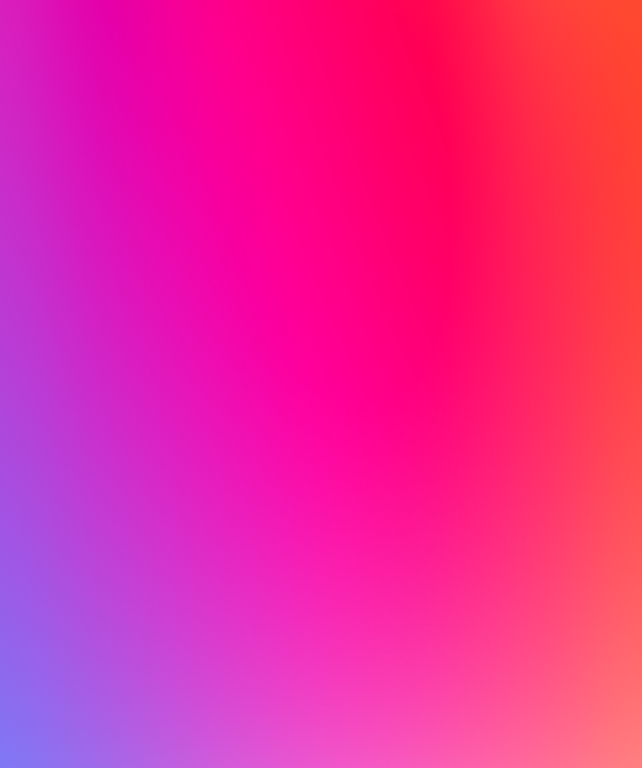
Write a Shadertoy shader that draws this background.

```glsl
#define STOPS 7
#define MIDDLE_HEIGHT 0.5
#define GRAIN_CELLS 512.0
#define GRAIN_AMOUNT 0.004

// Horizontal colour ramps, left to right
const vec3 TOP_RAMP[STOPS] = vec3[STOPS](
    vec3(0.85, 0.12, 0.74), vec3(0.90, 0.00, 0.66), vec3(0.99, 0.00, 0.55),
    vec3(1.00, 0.00, 0.43), vec3(1.00, 0.03, 0.31), vec3(1.00, 0.23, 0.25),
    vec3(1.00, 0.29, 0.18));
const vec3 MIDDLE_RAMP[STOPS] = vec3[STOPS](
    vec3(0.70, 0.26, 0.85), vec3(0.82, 0.15, 0.78), vec3(0.93, 0.06, 0.70),
    vec3(1.00, 0.00, 0.60), vec3(1.00, 0.01, 0.48), vec3(1.00, 0.15, 0.38),
    vec3(1.00, 0.28, 0.28));
const vec3 BOTTOM_RAMP[STOPS] = vec3[STOPS](
    vec3(0.50, 0.47, 0.96), vec3(0.64, 0.41, 0.91), vec3(0.81, 0.36, 0.86),
    vec3(0.93, 0.34, 0.80), vec3(0.98, 0.36, 0.72), vec3(1.00, 0.42, 0.60),
    vec3(1.00, 0.50, 0.50));

float hash(vec2 p) {
    vec3 q = fract(vec3(p.xyx) * 0.1031);
    q += dot(q, q.yzx + 33.33);
    return fract((q.x + q.y) * q.z);
}

// Weights of a parabola through the top, middle and bottom ramps
vec3 rampWeights(float depth) {
    float m = 1.0 - MIDDLE_HEIGHT;
    return vec3((depth - m) * (depth - 1.0) / m,
                depth * (1.0 - depth) / (m * (1.0 - m)),
                depth * (depth - m) / (1.0 - m));
}

// Colour of one vertical stop at the given depth
vec3 stopColor(int i, vec3 weights) {
    i = clamp(i, 0, STOPS - 1);
    return mat3(TOP_RAMP[i], MIDDLE_RAMP[i], BOTTOM_RAMP[i]) * weights;
}

// Smooth cubic blend across neighbouring stops
vec3 meshGradient(vec2 uv) {
    vec3 weights = rampWeights(1.0 - uv.y);
    float x = uv.x * float(STOPS - 1);
    int i = int(floor(x));
    float t = fract(x);
    vec3 a = stopColor(i - 1, weights);
    vec3 b = stopColor(i, weights);
    vec3 c = stopColor(i + 1, weights);
    vec3 d = stopColor(i + 2, weights);
    return b + 0.5 * t * (c - a + t * (2.0 * a - 5.0 * b + 4.0 * c - d
             + t * (3.0 * (b - c) + d - a)));
}

void mainImage(out vec4 fragColor, in vec2 fragCoord) {
    vec2 uv = fragCoord / iResolution.xy;
    vec3 color = meshGradient(uv);

    // Fine grain against banding
    color += GRAIN_AMOUNT * (hash(floor(uv * GRAIN_CELLS)) - 0.5);
    fragColor = vec4(clamp(color, 0.0, 1.0), 1.0);
}
```
